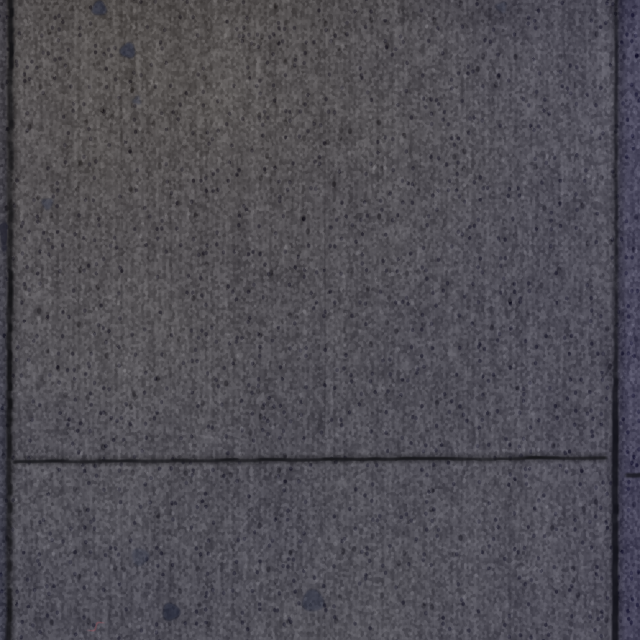
This texture is drawn by a Shadertoy shader. Its source:

```glsl
vec2 hash2(vec2 p) {
    vec3 q = fract(p.xyx * vec3(0.1031, 0.1030, 0.0973));
    q += dot(q, q.yzx + 33.33);
    return fract((q.xx + q.yz) * q.zy);
}

// Cellular noise: x = blended cell tone, y = nearest distance, z = nearest cell tone
vec3 cellular(vec2 p) {
    vec2 base = floor(p);
    float total = 0.0, weights = 0.0, nearest = 9.0, id = 0.0;
    for (int j = -1; j <= 1; j++)
    for (int i = -1; i <= 1; i++) {
        vec2 cell = base + vec2(i, j);
        vec2 d = cell + 0.15 + 0.7 * hash2(cell) - p;
        float tone = hash2(cell + 71.7).x;
        float dist = length(d);
        float w = exp(-6.0 * dist * dist);
        total += w * tone;
        weights += w;
        if (dist < nearest) { nearest = dist; id = tone; }
    }
    return vec3(total / weights, nearest, id);
}

// Broad stains from layered, rotated sines
float stains(vec2 p) {
    float sum = 0.0, amp = 0.5;
    for (int i = 0; i < 5; i++) {
        sum += amp * sin(p.x + 1.3 * sin(p.y * 0.8)) * sin(p.y + 0.9 * sin(p.x * 0.7));
        p = mat2(1.2, 1.3, -1.3, 1.2) * p + 2.1;
        amp *= 0.62;
    }
    return sum;
}

float band(float d, float halfWidth, float soft) {
    return 1.0 - smoothstep(halfWidth - soft, halfWidth + soft, abs(d));
}

// Sparse specks; rarity selects the share of cells that carry one
float specks(vec2 p, float rarity, float radius) {
    vec3 c = cellular(p);
    return step(rarity, c.z) * (1.0 - smoothstep(radius * 0.4, radius, c.y));
}

void mainImage(out vec4 fragColor, in vec2 fragCoord) {
    vec2 uv = fragCoord / iResolution.xy;
    float px = 1.0 / iResolution.y;
    float stain = stains(uv * 7.0 + vec2(1.0, 4.0));

    // Slab tint: warm at upper left, bluish towards the right
    float warm = smoothstep(0.75, 0.0, length((uv - vec2(0.2, 1.0)) * vec2(0.9, 0.8)));
    vec3 col = mix(vec3(0.316, 0.312, 0.345), vec3(0.338, 0.322, 0.318), warm);
    col += vec3(-0.006, -0.007, 0.006) * smoothstep(0.55, 0.95, uv.x);
    col += stain * vec3(0.020, 0.020, 0.014);
    col -= 0.025 * smoothstep(0.93, 1.0, uv.y);
    col += 0.025 * band(uv.x - 0.943, 0.012, 0.012) * smoothstep(0.4, 0.9, uv.y);

    // Brushed grooves and a few deeper scored lines
    float ridge = sin(uv.x * 754.0 + 0.6 * sin(uv.y * 9.0));
    float streak = cellular(uv * vec2(140.0, 4.0)).x - 0.5;
    float brushed = cellular(uv * vec2(190.0, 34.0) + 13.0).x - 0.5;
    col += 0.007 * ridge + 0.032 * streak + 0.036 * brushed;
    float scores[8] = float[](0.124, 0.190, 0.267, 0.430, 0.508, 0.677, 0.730, 0.785);
    for (int i = 0; i < 8; i++) {
        float depth = 0.016 + 0.022 * hash2(vec2(i, 5)).x;
        float d = uv.x - scores[i] - 0.0006 * sin(uv.y * 21.0 + float(i));
        col -= depth * band(d, 0.0013, 0.0013) * (0.7 + brushed);
    }

    // Sand grain, dark pits and pale chips
    float grain = cellular(uv * vec2(250.0, 225.0)).x - 0.5;
    float coarse = cellular(uv * vec2(120.0, 100.0) + 40.0).x - 0.5;
    col += 0.115 * grain + 0.040 * coarse;
    col -= vec3(0.10, 0.10, 0.085) * specks(uv * vec2(125.0, 100.0), 0.90, 0.48);
    col -= 0.09 * specks(uv * vec2(70.0, 48.0) + 9.0, 0.94, 0.32);
    col += 0.055 * specks(mat2(90.0, 50.0, -35.0, 75.0) * uv + 20.0, 0.93, 0.40);

    // Round blue-grey spots: centre, radius, strength
    vec4 spots[8] = vec4[](
        vec4(0.155, 0.987, 0.0110, 0.75), vec4(0.200, 0.921, 0.0115, 0.75),
        vec4(0.784, 0.989, 0.0080, 0.45), vec4(0.074, 0.682, 0.0085, 0.55),
        vec4(0.219, 0.130, 0.0130, 0.45), vec4(0.267, 0.044, 0.0130, 0.85),
        vec4(0.489, 0.061, 0.0165, 0.60), vec4(0.214, 0.843, 0.0060, 0.50));
    for (int i = 0; i < 8; i++) {
        vec2 d = uv - spots[i].xy;
        float rim = length(d) + 0.0012 * sin(3.0 * atan(d.y, d.x) + float(i)) - spots[i].z;
        float fill = 1.0 - smoothstep(-0.002 - px, 0.002 + px, rim);
        vec3 paint = mix(vec3(0.23, 0.25, 0.32), vec3(0.15, 0.16, 0.22), spots[i].w * 1.6 - 0.6);
        col = mix(col, paint + 0.05 * grain, fill * spots[i].w);
        col -= 0.05 * spots[i].w * band(rim, 0.001, 0.002);
    }

    // Small rusty scrape
    vec2 scrape = mat2(0.8, -0.6, 0.6, 0.8) * (uv - vec2(0.150, 0.021));
    float rust = band(scrape.y - 0.003 * sin(scrape.x * 300.0), 0.0015, 0.0015);
    col += vec3(0.14, 0.02, 0.02) * rust * band(scrape.x, 0.013, 0.004);

    // Neighbouring slabs
    float rightSlab = smoothstep(0.962, 0.970, uv.x);
    col += rightSlab * vec3(-0.030, -0.032, 0.004);
    col += smoothstep(0.014, 0.008, uv.x) * vec3(-0.055, -0.050, -0.030);

    // Vertical joints with crumbled edges
    float crumb = cellular(uv * vec2(40.0, 75.0) + 3.0).x - 0.5;
    float leftD = uv.x - 0.0135 - 0.0035 * uv.y - 0.003 * crumb;
    float leftWear = 0.70 + 0.20 * sin(uv.y * 11.0 + 3.2) + 0.5 * crumb;
    col = mix(col, vec3(0.09, 0.09, 0.105), clamp(leftWear, 0.3, 0.95) * band(leftD, 0.0040, 0.0028));
    col *= 1.0 - 0.25 * band(leftD, 0.008, 0.007);
    float low = smoothstep(0.50, 0.32, uv.y);
    float rightD = uv.x - 0.9625 + 0.0015 * low - 0.002 * crumb;
    col = mix(col, vec3(0.10, 0.10, 0.14), (0.60 + 0.30 * low + 0.3 * crumb) * band(rightD, 0.0026 + 0.0022 * low, 0.0024));
    col *= 1.0 - 0.20 * band(rightD - 0.003, 0.009, 0.008);
    float chip = length((uv - vec2(0.006, 0.635)) / vec2(0.007, 0.025)) + crumb;
    col = mix(col, vec3(0.13, 0.13, 0.18), 0.7 * smoothstep(1.1, 0.7, chip));

    // Horizontal joints
    float rowD = uv.y - 0.2785 - 0.0065 * uv.x - 0.0025 * crumb;
    float span = smoothstep(0.016, 0.024, uv.x) * smoothstep(0.952, 0.944, uv.x);
    col += 0.025 * span * band(rowD + 0.008, 0.003, 0.003);
    col *= 1.0 - 0.22 * span * band(rowD, 0.007, 0.005);
    col = mix(col, vec3(0.10, 0.10, 0.115), span * (0.82 + 0.5 * crumb) * band(rowD, 0.0024, 0.0018));
    float sideD = uv.y - 0.258 - 0.003 * crumb;
    col = mix(col, vec3(0.10, 0.10, 0.13), 0.85 * smoothstep(0.972, 0.982, uv.x) * band(sideD, 0.0035, 0.0025));

    fragColor = vec4(clamp(col, 0.0, 1.0), 1.0);
}
```
